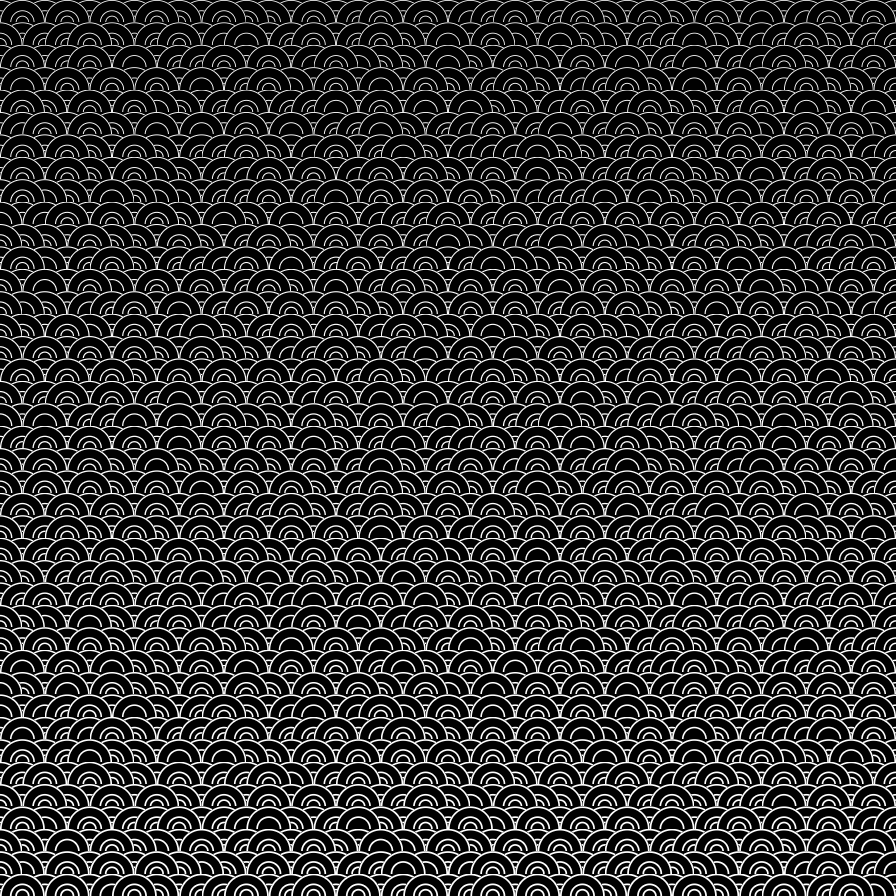
This pattern is drawn by a Shadertoy shader. Its source:

```glsl
// Rows of overlapping ringed scallops, white on black, with lines thinning upward.

float hash(vec2 p) {
    vec3 q = fract(vec3(p.xyx) * vec3(0.1031, 0.1030, 0.0973));
    q += dot(q, q.yzx + 33.33);
    return fract((q.x + q.y) * q.z);
}

// Share of a pixel covered by a stroke at signed distance d
float stroke(float d, float halfWidth, float pixel) {
    float low = max(d - halfWidth, -0.5 * pixel);
    float high = min(d + halfWidth, 0.5 * pixel);
    return clamp((high - low) / pixel, 0.0, 1.0);
}

// Concentric rings of one scallop; some scallops lack the smallest ring
float rings(float radius, vec2 id, float halfWidth, float pixel) {
    float ink = stroke(radius - 1.0 + halfWidth, halfWidth, pixel);
    ink = max(ink, stroke(radius - 0.52, halfWidth, pixel));
    float hasCore = step(0.25, hash(id + 71.0));
    return max(ink, hasCore * stroke(radius - 0.28, halfWidth, pixel));
}

void mainImage(out vec4 fragColor, in vec2 fragCoord) {
    const float cells = 40.0;
    vec2 uv = fragCoord / iResolution.y;
    float pixel = cells / iResolution.y;
    vec2 p = uv * cells;
    vec2 cell = floor(p);
    vec2 local = p - cell;

    // Scallops centred on both lower corners; random priority sets the front one
    vec2 leftId = cell;
    vec2 rightId = cell + vec2(1.0, 0.0);
    bool leftInFront = hash(leftId) > hash(rightId);
    float leftRadius = length(local);
    float rightRadius = length(local - vec2(1.0, 0.0));

    // Strokes grow heavier toward the bottom
    float halfWidth = mix(0.039, 0.018, uv.y);
    float leftInk = rings(leftRadius, leftId, halfWidth, pixel);
    float rightInk = rings(rightRadius, rightId, halfWidth, pixel);

    // The front disc hides the one behind it
    float frontRadius = leftInFront ? leftRadius : rightRadius;
    float frontInk = leftInFront ? leftInk : rightInk;
    float backInk = leftInFront ? rightInk : leftInk;
    float outside = smoothstep(-0.5 * pixel, 0.5 * pixel, frontRadius - 1.0);
    float ink = max(frontInk, backInk * outside);

    fragColor = vec4(mix(vec3(0.005), vec3(1.0), ink), 1.0);
}
```
